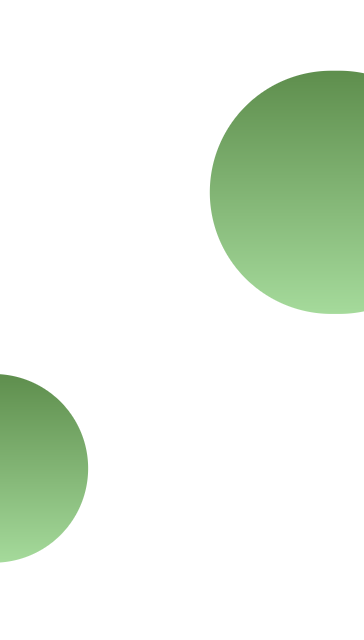
This background is drawn by a Shadertoy shader. Its source:

```glsl
const vec3 PAPER = vec3(1.0);
const vec3 LEAF_DARK = vec3(0.369, 0.557, 0.302);
const vec3 LEAF_LIGHT = vec3(0.647, 0.855, 0.608);

// Signed distance to a horizontal capsule
float capsuleDistance(vec2 p, float halfLength, float radius) {
    p.x -= clamp(p.x, -halfLength, halfLength);
    return length(p) - radius;
}

// Lay a capsule with a vertical gradient over the base colour
vec3 paintCapsule(vec3 base, vec2 p, vec2 center, float radius, float pixel) {
    vec2 local = p - center;
    float halfLength = radius * 0.032;
    float dist = capsuleDistance(local, halfLength, radius);
    float coverage = clamp(0.5 - dist / pixel, 0.0, 1.0);
    float height = clamp(0.5 + 0.5 * local.y / radius, 0.0, 1.0);
    return mix(base, mix(LEAF_LIGHT, LEAF_DARK, height), coverage);
}

void mainImage(out vec4 fragColor, in vec2 fragCoord) {
    // Canvas height is one unit
    float pixel = 1.0 / iResolution.y;
    vec2 p = fragCoord * pixel;

    // Upper right and lower left discs
    vec3 color = paintCapsule(PAPER, p, vec2(0.5239, 0.6995), 0.1900, pixel);
    color = paintCapsule(color, p, vec2(-0.0144, 0.2682), 0.1474, pixel);

    fragColor = vec4(color, 1.0);
}
```
